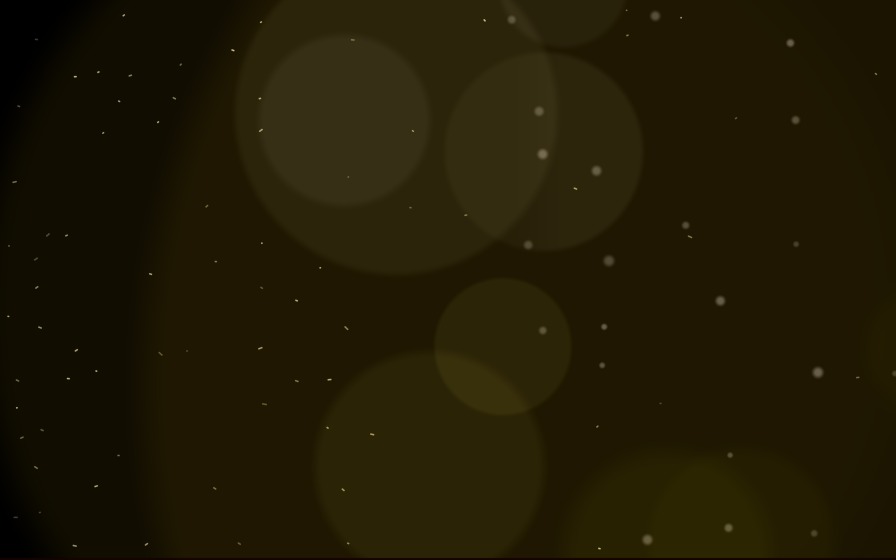
Write a Shadertoy shader that draws this background.

```glsl
// Dark amber backdrop with overlapping bokeh discs, soft motes and fine dust.

float hash(vec2 cell) {
    return fract(sin(dot(cell, vec2(127.1, 311.7))) * 43758.5453);
}

// Filled disc: 1 inside, 0 outside, with an edge of the given softness.
float disc(vec2 p, vec2 center, float radius, float softness) {
    return 1.0 - smoothstep(-softness, softness, length(p - center) - radius);
}

// Random point kept away from the borders of its cell.
vec2 jitter(vec2 cell, float seed) {
    return 0.2 + 0.6 * vec2(hash(cell + seed), hash(cell + seed + 17.3));
}

// Blurred round motes scattered over the right half.
float motes(vec2 p, float size) {
    vec2 cell = floor(p / size);
    vec2 offset = (fract(p / size) - jitter(cell, 3.0)) * size;
    float centerX = (cell.x + 0.5) * size;
    float density = 0.46 * smoothstep(0.85, 0.95, centerX);
    float radius = mix(0.007, 0.014, hash(cell + 5.1));
    float present = step(hash(cell + 9.7), density);
    float strength = mix(0.5, 1.0, hash(cell + 2.9));
    return present * strength * (1.0 - smoothstep(0.25 * radius, radius, length(offset)));
}

// Short bright flecks, thinning out from left to right.
float dust(vec2 p, float size, float pixel) {
    vec2 cell = floor(p / size);
    vec2 offset = (fract(p / size) - jitter(cell, 41.0)) * size;
    float centerX = (cell.x + 0.5) * size;
    float density = mix(0.27, 0.025, smoothstep(0.2, 0.85, centerX));
    float angle = mix(-0.8, 0.8, hash(cell + 23.0));
    vec2 axis = vec2(cos(angle), sin(angle));
    float halfLength = 0.0032 * hash(cell + 31.0);
    float along = clamp(dot(offset, axis), -halfLength, halfLength);
    float distanceToFleck = length(offset - along * axis) - 0.0009;
    float present = step(hash(cell + 13.0), density);
    float strength = mix(0.25, 0.9, hash(cell + 37.0));
    return present * strength * (1.0 - smoothstep(-0.5 * pixel, pixel, distanceToFleck));
}

// Large dim rings that shape the backdrop.
vec3 backdrop(vec2 p) {
    const vec3 umber = vec3(0.065, 0.050, 0.002);
    const vec3 amber = vec3(0.122, 0.092, 0.002);
    float outer = disc(vec2(min(p.x, 0.804), p.y), vec2(0.804, 0.448), 0.835, 0.05);
    float inner = disc(p, vec2(1.573, 0.3125), 1.315, 0.05);
    float rightFade = disc(p, vec2(0.85, 0.45), 0.77, 0.10);
    return outer * mix(umber, amber, inner * mix(0.65, 1.0, rightFade));
}

// Translucent discs that brighten where they overlap.
vec3 bokeh(vec2 p) {
    const vec3 gray = vec3(0.050, 0.050, 0.052);
    const vec3 olive = vec3(0.052, 0.050, 0.022);
    const vec3 gold = vec3(0.030, 0.032, 0.001);
    vec3 glow = vec3(0.0);
    // Upper cluster
    glow += mix(olive, gray, 0.5) * disc(p, vec2(0.708, 0.798), 0.2875, 0.010);
    glow += 0.85 * gray * disc(p, vec2(0.615, 0.785), 0.152, 0.010);
    glow += mix(olive, gray, 0.7) * disc(p, vec2(0.971, 0.729), 0.177, 0.007)
          * mix(0.6, 1.0, smoothstep(0.90, 1.02, p.x));
    glow += 0.8 * gray * disc(p, vec2(1.006, 1.031), 0.115, 0.008);
    // Lower cluster
    glow += olive * disc(p, vec2(0.898, 0.381), 0.122, 0.005);
    glow += 0.9 * olive * disc(p, vec2(0.767, 0.167), 0.204, 0.012);
    // Faint golden discs along the right and bottom
    glow += gold * disc(p, vec2(1.190, 0.010), 0.183, 0.025);
    glow += 0.7 * gold * disc(p, vec2(1.323, 0.030), 0.167, 0.018);
    glow += 0.6 * gold * disc(p, vec2(1.680, 0.375), 0.130, 0.025);
    return glow;
}

void mainImage(out vec4 fragColor, in vec2 fragCoord) {
    const vec3 moteColor = vec3(0.29, 0.28, 0.29);
    const vec3 dustColor = vec3(0.80, 0.76, 0.58);
    const vec3 baseLine = vec3(0.08, 0.01, 0.0);
    float pixel = 1.0 / iResolution.y;
    vec2 p = fragCoord * pixel;

    vec3 color = backdrop(p) + bokeh(p);
    color += moteColor * motes(p, 0.125);
    color += dustColor * dust(p, 0.05, pixel);

    // Thin dark rim at the foot of the frame
    color = mix(baseLine, color, smoothstep(0.002, 0.005, p.y));
    fragColor = vec4(color, 1.0);
}
```
